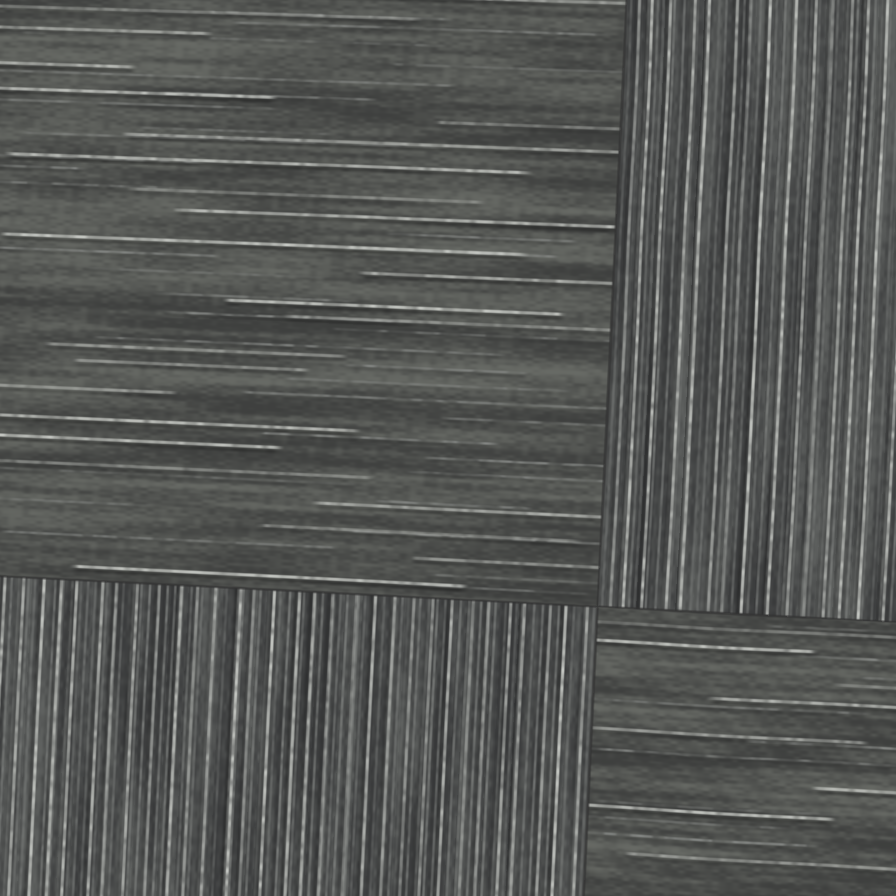
Give the GLSL for this texture, as a Shadertoy shader.

```glsl
// Carpet tiles laid quarter-turned: streaky grey pile with pale yarn lines.
// A slightly skewed grid picks each tile's direction; jittered lanes place
// the yarns, and stretched value noise shades the pile between them.

const vec2 CORNER = vec2(0.667, 0.323);  // where four tiles meet
const float TILE = 0.72;                 // tile side
const float LEAN_X = 0.048;              // tilt of upright seams
const float LEAN_Y = 0.052;              // tilt of level seams
const float FAN = 0.030;                 // level lines flatten upward
const float YARN_HALF_WIDTH = 0.0017;
const float SEAM_HALF_WIDTH = 0.0013;
const vec2 BRIGHT_LANES = vec2(25.0, 33.0);  // level tile, upright tile
const vec2 FAINT_LANES = vec2(38.0, 74.0);
const vec2 COVERAGE = vec2(0.36, 2.0);       // reach of bright yarns

const vec3 DARK_PILE = vec3(0.245, 0.250, 0.245);
const vec3 LIGHT_PILE = vec3(0.405, 0.415, 0.395);
const vec3 COOL_TINT = vec3(0.94, 0.94, 0.97);
const vec3 FAINT_YARN = vec3(0.53, 0.54, 0.53);
const vec3 BRIGHT_YARN = vec3(0.79, 0.80, 0.78);
const vec3 SEAM_COLOR = vec3(0.20, 0.20, 0.20);

float hash(vec2 p) {
    return fract(sin(dot(p, vec2(127.1, 311.7))) * 43758.5453);
}

float noise(vec2 p) {
    vec2 i = floor(p), f = fract(p);
    f = f * f * (3.0 - 2.0 * f);
    return mix(mix(hash(i), hash(i + vec2(1, 0)), f.x),
               mix(hash(i + vec2(0, 1)), hash(i + vec2(1, 1)), f.x), f.y);
}

// Soft-edged line of the given half width
float line(float dist, float halfWidth, float pixel) {
    return 1.0 - smoothstep(halfWidth - pixel, halfWidth + pixel, abs(dist));
}

// Yarn strength (x) and the shadow beside it (y); q = (along, across)
vec2 yarns(vec2 q, float lanes, float halfWidth, float coverage,
           float seed, float pixel) {
    float pitch = TILE / lanes;
    float lane = floor(q.y / pitch);
    vec2 id = vec2(lane, seed);
    float center = (lane + 0.5 + 0.5 * (hash(id) - 0.5)) * pitch;
    float dist = q.y - center;

    // Each yarn surfaces over a random stretch of its lane
    float middle = hash(id + 17.3);
    float reach = coverage * (0.45 + 0.9 * hash(id + 31.7));
    float span = 1.0 - smoothstep(reach - 0.02, reach, abs(q.x / TILE - middle));
    float fiber = mix(0.5, 1.0, noise(vec2(q.x * 150.0, lane * 7.0 + seed)));
    float strength = span * mix(0.4, 1.0, hash(id + 53.1));

    float lit = line(dist, halfWidth, pixel) * fiber;
    float shade = line(dist + 2.6 * halfWidth, halfWidth, 2.0 * pixel);
    return strength * vec2(lit, shade);
}

void mainImage(out vec4 fragColor, in vec2 fragCoord) {
    vec2 uv = fragCoord / iResolution.xy;
    float pixel = max(1.0 / iResolution.y, 0.0012);

    // Skewed tile grid
    vec2 d = uv - CORNER;
    vec2 p = vec2(d.x - LEAN_X * d.y, d.y + LEAN_Y * d.x - FAN * d.x * d.y);
    vec2 tile = floor(p / TILE);
    vec2 q = p - tile * TILE;
    bool upright = mod(tile.x + tile.y, 2.0) < 0.5;
    if (upright) q = q.yx;
    float seed = 11.0 * tile.x + 23.0 * tile.y + 5.0;
    q.y += 0.0016 * (noise(vec2(q.x * 7.0, seed)) - 0.5);

    // Pile: broad bands, fine streaks and stitch grain
    vec2 s = q + seed;
    float bands = noise(s * vec2(3.0, 38.0));
    float streaks = noise(s * vec2(9.0, 150.0));
    float grain = noise(s * vec2(130.0, 300.0));
    float tone = 0.40 * bands + 0.38 * streaks + 0.22 * grain;
    vec3 color = mix(DARK_PILE, LIGHT_PILE, smoothstep(0.12, 0.90, tone));
    if (upright) color *= COOL_TINT;

    // Faint yarns, broken into dashes on level tiles
    float faintLanes = upright ? FAINT_LANES.y : FAINT_LANES.x;
    float faintReach = upright ? 2.0 : 0.28;
    vec2 faint = yarns(q, faintLanes, 0.8 * YARN_HALF_WIDTH, faintReach,
                       seed + 3.0, pixel);
    float dashes = smoothstep(0.25, 0.65, noise(s * vec2(75.0, 60.0)));
    faint.x *= upright ? 0.8 : mix(0.3, 1.0, dashes);
    color *= 1.0 - 0.12 * faint.y;
    color = mix(color, FAINT_YARN, faint.x);

    // Bright yarns with a dark groove beside them
    float lanes = upright ? BRIGHT_LANES.y : BRIGHT_LANES.x;
    float reach = upright ? COVERAGE.y : COVERAGE.x;
    vec2 bright = yarns(q, lanes, YARN_HALF_WIDTH, reach, seed, pixel);
    color *= 1.0 - 0.28 * bright.y;
    color = mix(color, BRIGHT_YARN, bright.x);

    // Seams between tiles
    vec2 edge = min(q, TILE - q);
    float seam = line(min(edge.x, edge.y), SEAM_HALF_WIDTH, pixel);
    color = mix(color, SEAM_COLOR, 0.75 * seam);

    fragColor = vec4(color, 1.0);
}
```
